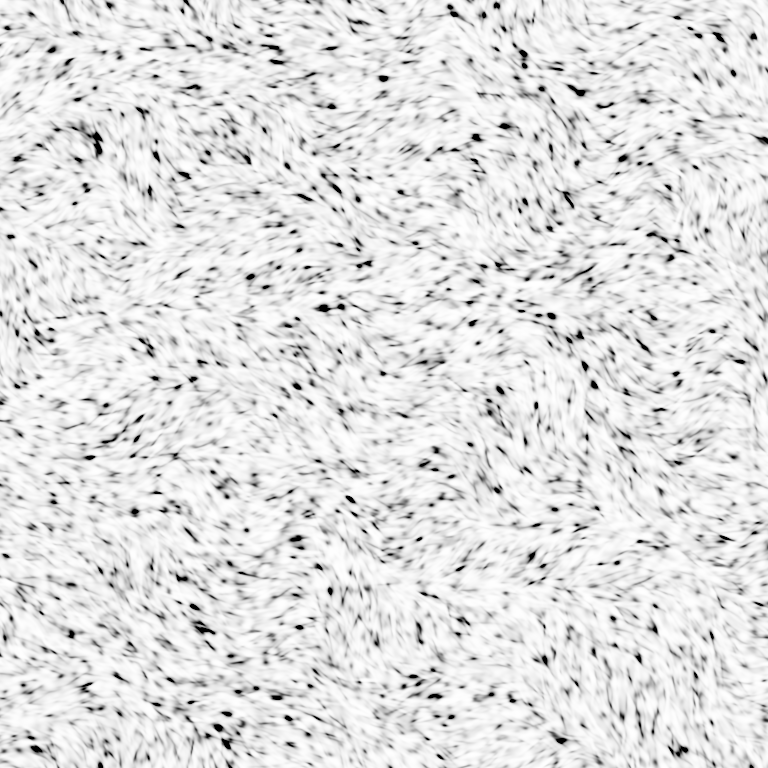
Reproduce this texture procedurally as a WebGL 2 fragment shader.

```glsl
#version 300 es
precision highp float;
precision highp int;

uniform vec2 u_resolution;
out vec4 fragColor;

// Integer hash giving three values in 0..1
vec3 hash3(ivec3 cell) {
    uvec3 v = uvec3(cell + 4096) * 1664525u + 1013904223u;
    v.x += v.y * v.z; v.y += v.z * v.x; v.z += v.x * v.y;
    v ^= v >> 16u;
    v.x += v.y * v.z; v.y += v.z * v.x; v.z += v.x * v.y;
    return vec3(v >> 8u) / 16777216.0;
}

float valueNoise(vec2 p) {
    ivec2 i = ivec2(floor(p));
    vec2 f = fract(p);
    f = f * f * (3.0 - 2.0 * f);
    float low = mix(hash3(ivec3(i, 7)).x, hash3(ivec3(i + ivec2(1, 0), 7)).x, f.x);
    float high = mix(hash3(ivec3(i + ivec2(0, 1), 7)).x, hash3(ivec3(i + 1, 7)).x, f.x);
    return mix(low, high, f.y);
}

// Mostly falling to the right, with swirling patches
float flowAngle(vec2 p) {
    return -0.5 + 2.4 * (valueNoise(p * 11.0) - 0.5);
}

// Sum of signed, oriented Gaussian grains, scaled to unit variance
float grainField(vec2 p, float grid, int count, vec2 sigma, int seed) {
    ivec2 home = ivec2(floor(p * grid));
    float sum = 0.0;
    for (int y = -1; y <= 1; y++) {
        for (int x = -1; x <= 1; x++) {
            ivec2 cell = home + ivec2(x, y);
            float flow = flowAngle((vec2(cell) + 0.5) / grid);
            for (int k = 0; k < count; k++) {
                vec3 rnd = hash3(ivec3(cell, seed + 2 * k));
                float turn = hash3(ivec3(cell, seed + 2 * k + 1)).y - 0.5;
                float angle = flow + 0.9 * turn;
                vec2 dir = vec2(cos(angle), sin(angle));
                vec2 d = p - (vec2(cell) + rnd.xy) / grid;
                vec2 q = vec2(dot(d, dir), dot(d, vec2(-dir.y, dir.x))) / sigma;
                sum += (2.0 * rnd.z - 1.0) * exp(-0.5 * dot(q, q));
            }
        }
    }
    float variance = grid * grid * float(count) * 3.14159 * sigma.x * sigma.y / 3.0;
    return sum * inversesqrt(variance);
}

void main() {
    vec2 p = gl_FragCoord.xy / u_resolution.y;

    // Short blots crossed by fine hairs
    float blots = grainField(p, 80.0, 3, vec2(0.0042, 0.0027), 100);
    float hairs = grainField(p, 34.0, 12, vec2(0.0100, 0.0014), 300);

    // Exponential ink response: pale ground, few black peaks
    float ink = 0.075 * exp(0.8 * blots + 0.6 * hairs);
    fragColor = vec4(vec3(1.0 - min(ink, 1.0)), 1.0);
}
```
